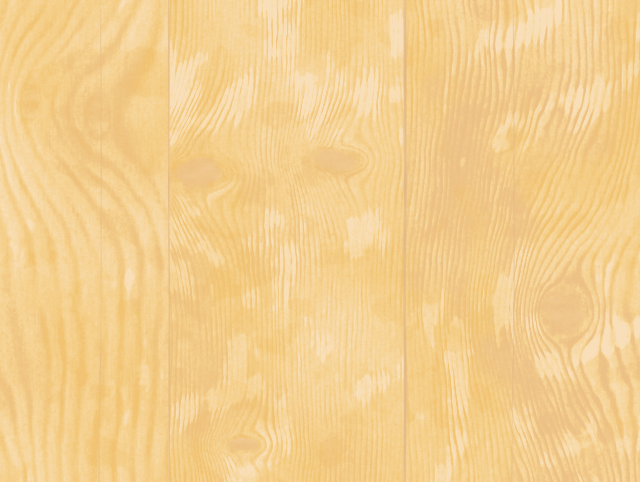
Write a WebGL 2 fragment shader that draws this texture.

```glsl
#version 300 es
precision highp float;
// Three pale pine planks with knots, vertical grain and bleached patches.
// Grain is a wave over a coordinate that flows around the knots; noise adds
// blotches, fibres and ragged patches, and one tone value picks the colour.

#define SEAM_A 0.35
#define SEAM_B 0.84
#define RIGHT_EDGE 1.33
#define GRAIN_SPACING vec3(0.040, 0.0102, 0.0145)
#define GRAIN_CONTRAST vec3(0.16, 0.15, 0.21)
#define BASE_TONE vec3(0.37, 0.38, 0.33)
#define PATCH_LEVEL vec3(0.73, 0.59, 0.61)
#define DARK_WOOD vec3(0.947, 0.775, 0.465)
#define MID_WOOD vec3(0.962, 0.820, 0.560)
#define PALE_WOOD vec3(0.974, 0.876, 0.724)
#define PINK_WOOD vec3(0.920, 0.750, 0.560)

uniform vec2 u_resolution;
out vec4 fragColor;

float hash(vec2 p) {
  vec3 q = fract(vec3(p.xyx) * 0.1031);
  q += dot(q, q.yzx + 33.33);
  return fract((q.x + q.y) * q.z);
}

float noise(vec2 p) {
  vec2 i = floor(p), f = fract(p);
  f = f * f * (3.0 - 2.0 * f);
  return mix(mix(hash(i), hash(i + vec2(1, 0)), f.x),
             mix(hash(i + vec2(0, 1)), hash(i + vec2(1, 1)), f.x), f.y);
}

float fbm(vec2 p) {
  float sum = 0.0, weight = 0.53;
  for (int i = 0; i < 4; i++) {
    sum += weight * noise(p);
    p = p * 2.03 + 17.3;
    weight *= 0.5;
  }
  return sum;
}

// Soft vertical line, 1 on its axis
float stripe(float x, float halfWidth) {
  float soft = 0.6 / u_resolution.y;
  return 1.0 - smoothstep(halfWidth - soft, halfWidth + soft + 0.001, abs(x));
}

void main() {
  vec2 p = gl_FragCoord.xy / u_resolution.y;
  p.x *= RIGHT_EDGE * u_resolution.y / u_resolution.x;
  float seamA = SEAM_A + 0.002 * noise(vec2(2.0, p.y * 5.0));
  float seamB = SEAM_B + 0.003 * noise(vec2(7.0, p.y * 5.0));
  int plank = int(step(seamA, p.x) + step(seamB, p.x));
  float seed = 31.0 * float(plank);
  float left = plank == 0 ? 0.0 : plank == 1 ? SEAM_A : SEAM_B;
  float right = plank == 0 ? SEAM_A : plank == 1 ? SEAM_B : RIGHT_EDGE;

  // Knots: first position and size per plank, the rest follow by steps
  vec2 start = plank == 0 ? vec2(0.58, 0.76) : plank == 1 ? vec2(0.1, 0.64) : vec2(0.68, 0.353);
  vec2 size = plank == 0 ? vec2(0.022, 0.045) : plank == 1 ? vec2(0.062, 0.031) : vec2(0.048, 0.056);
  int count = plank == 0 ? 2 : plank == 1 ? 3 : 1;

  float sway = fbm(vec2(p.x * 4.0, p.y * 2.2) + seed) - 0.5;
  float across = p.x + sway * (plank == 1 ? 0.025 : 0.10);
  across += 0.006 * (fbm(p * vec2(34.0, 20.0) + seed) - 0.5);
  float knot = 0.0, rim = 0.0, halo = 0.0;
  for (int j = 0; j < count; j++) {
    float k = float(j);
    vec2 center = vec2(mix(left, right, fract(start.x + 0.6 * k)),
                       start.y - 0.54 * floor(k * 0.5) + 0.03 * sin(k * 2.0));
    vec2 radius = size * (1.0 - 0.22 * k);
    vec2 d = p - center, q = d / radius;
    across -= d.x / max(dot(q, q), 1.0);
    vec2 s = d * vec2(1.0, 0.7) / (3.2 * radius.y);
    across += 2.6 * radius.y * exp(-dot(s, s));
    float r = length(q) + 1.1 * (fbm(p * 30.0 + k) - 0.5);
    knot = max(knot, 1.0 - smoothstep(0.6, 1.1, r));
    rim += exp(-pow((r - 1.0) / 0.2, 2.0)) * noise(p * 60.0) * 1.6;
    halo += exp(-pow((r - 2.1) / 0.8, 2.0));
  }

  // Annual rings, faded where they would be finer than the canvas resolves
  float phase = across / GRAIN_SPACING[plank];
  phase += 0.9 * noise(vec2(phase * 0.45, p.y * 3.0));
  float wave = sin(6.2832 * phase) + 0.35 * sin(12.5664 * phase + 0.9);
  wave *= 1.0 - smoothstep(0.3, 0.65, fwidth(phase));
  wave *= mix(0.0, 1.9, noise(vec2(across * 32.0, p.y * 13.0) + seed));
  wave *= 1.0 - 0.85 * knot;

  // Bleached patches with teeth along the grain
  float teeth = noise(vec2(across * 95.0, p.y * 11.0) + seed) - 0.5;
  float field = fbm(vec2(across * 12.0, p.y * 10.0 - p.x * 4.0) + seed + 5.0);
  field += 0.14 * teeth + 0.045 * wave + 0.03 * halo;
  float bleach = smoothstep(0.0, 0.09, field - PATCH_LEVEL[plank]) * (1.0 - knot);

  // Blotches, fibres, pores and fine speckle
  float blotch = fbm(vec2(across * 6.0, p.y * 4.0) + seed + 40.0) - 0.5;
  float smear = smoothstep(0.54, 0.68, fbm(vec2(across * 19.0, p.y * 17.0) + seed + 71.0));
  float fibre = noise(vec2(p.x * 290.0, p.y * 32.0)) - 0.5;
  float speckle = noise(p * 330.0) + 0.6 * noise(p * 150.0 + 8.0) - 0.8;
  float pores = smoothstep(0.8, 0.95, noise(p * vec2(190.0, 110.0) + 20.0));

  float tone = BASE_TONE[plank] + 0.18 * (p.y - 0.45) + 0.85 * blotch;
  tone += wave * GRAIN_CONTRAST[plank] * (1.0 - 0.4 * bleach);
  tone += 0.44 * bleach - 0.2 * smear + 0.17 * fibre + 0.20 * speckle - 0.12 * pores;
  float core = 0.22 + 1.1 * (fbm(p * vec2(28.0, 55.0)) - 0.5) + 0.25 * speckle;
  tone = mix(tone, core, 0.8 * knot) - 0.2 * rim;

  vec3 color = mix(DARK_WOOD, MID_WOOD, clamp(tone / 0.42, -0.2, 1.0));
  color = mix(color, PALE_WOOD, clamp((tone - 0.42) / 0.54, 0.0, 1.0));

  // Pinkish heartwood in knots and in the darker areas
  float blush = smoothstep(0.44, 0.66, fbm(p * vec2(5.0, 3.5) + 90.0)) * (1.0 - bleach);
  blush *= (plank == 2 ? 0.65 : 0.35) * (1.0 - smoothstep(0.1, 0.5, tone));
  color = mix(color, PINK_WOOD, max(blush, knot * (plank == 0 ? 0.12 : 0.55)));

  // Seams between planks and hairline cracks
  float seam = max(stripe(p.x - seamA, 0.0008), stripe(p.x - seamB, 0.0022));
  seam *= 0.5 + 0.5 * noise(vec2(5.0, p.y * 24.0));
  float bend = 0.016 * (noise(vec2(3.0, p.y * 2.5)) - 0.5);
  float crack = max(stripe(p.x - 0.207 - bend, 0.0004), stripe(p.x - 1.065 - bend, 0.0006));
  crack *= 0.25 + 0.6 * noise(vec2(9.0, p.y * 9.0));
  color = mix(color, PINK_WOOD * 0.96, max(seam, crack));
  fragColor = vec4(color, 1.0);
}
```
